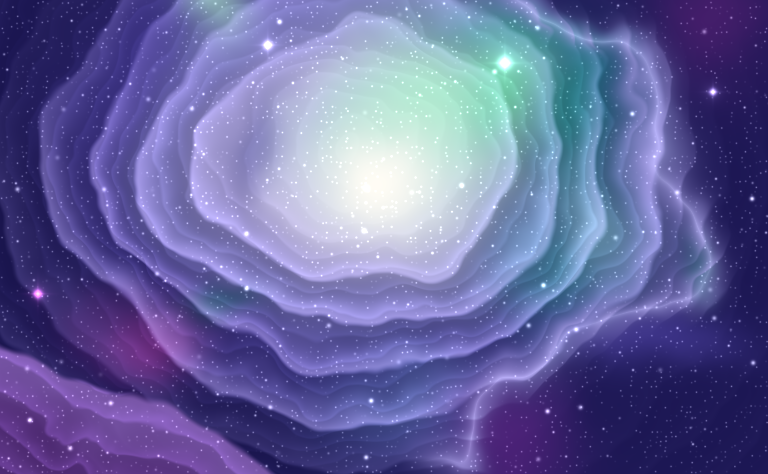
Give the GLSL for this background, as a WebGL 1 fragment shader.

```glsl
precision highp float;

uniform vec2 u_resolution;

const vec3 NIGHT = vec3(0.11, 0.09, 0.33);
const vec3 INDIGO = vec3(0.26, 0.22, 0.57);
const vec3 PERIWINKLE = vec3(0.49, 0.47, 0.78);
const vec3 LAVENDER = vec3(0.76, 0.70, 0.91);
const vec3 ORCHID = vec3(0.56, 0.40, 0.75);
const vec3 MAGENTA = vec3(0.53, 0.21, 0.60);
const vec3 PLUM = vec3(0.29, 0.12, 0.43);
const vec3 MINT = vec3(0.68, 0.92, 0.81);
const vec3 SPRING = vec3(0.43, 0.88, 0.69);
const vec3 EMERALD = vec3(0.08, 0.47, 0.51);
const vec3 TEAL = vec3(0.23, 0.55, 0.66);
const vec3 AQUA = vec3(0.52, 0.74, 0.86);
const vec3 BLUE = vec3(0.36, 0.45, 0.75);
const vec3 CORE_COLOR = vec3(1.0, 0.99, 0.96);

const vec2 CORE = vec2(0.82, 0.61);
const vec2 BOWL = vec2(0.78, 0.68);
const float BOWL_STRETCH = 1.12;
const float CREST_RADIUS = 0.295;
const float CREST_SPACING = 0.095;
const float WARP = 0.19;

float hash(vec2 p) {
  vec3 q = fract(p.xyx * 0.1031);
  q += dot(q, q.yzx + 33.33);
  return fract((q.x + q.y) * q.z);
}

float noise(vec2 p) {
  vec2 i = floor(p), f = fract(p);
  f = f * f * (3.0 - 2.0 * f);
  return mix(mix(hash(i), hash(i + vec2(1, 0)), f.x),
             mix(hash(i + vec2(0, 1)), hash(i + vec2(1, 1)), f.x), f.y);
}

float fbm(vec2 p) {
  float sum = 0.0, gain = 0.5;
  for (int i = 0; i < 4; i++) {
    sum += gain * noise(p);
    p = mat2(1.6, 1.2, -1.2, 1.6) * p + 3.7;
    gain *= 0.5;
  }
  return sum;
}

float glow(vec2 p, vec2 center, vec2 size) {
  vec2 d = (p - center) / size;
  return exp(-dot(d, d));
}

// Rises slowly to a bright lip, then drops
float fold(float phase) {
  float f = fract(phase);
  return f * f * (1.0 - smoothstep(0.86, 1.0, f));
}

// Radius of the large outer ribbon at a given angle
float ribbonRadius(float a) {
  float bulge = (a + 0.38) / 0.23;
  return 0.56 - 0.12 * smoothstep(0.3, 0.76, a) + 0.12 * exp(-bulge * bulge)
       + 0.11 * (1.0 - smoothstep(-1.32, -1.1, a));
}

float stars(vec2 p, float cells, float density, float radius) {
  vec2 id = floor(p * cells);
  vec2 spot = 0.25 + 0.5 * vec2(hash(id + 11.0), hash(id + 47.0));
  float d = length(fract(p * cells) - spot) / (cells * radius);
  return step(1.0 - density, hash(id)) * exp(-d * d) * hash(id + 83.0);
}

float flare(vec2 p, vec2 center, float size) {
  vec2 d = abs(p - center) / size;
  return exp(-dot(d, d) * 6.0) + 0.3 * exp(-length(d) * 1.6)
       + 0.5 * exp(-min(d.x, d.y) * 9.0 - max(d.x, d.y) * 1.8);
}

void main() {
  vec2 p = gl_FragCoord.xy / u_resolution.y;
  p.x *= 1.62 * u_resolution.y / u_resolution.x;
  vec2 q = p + WARP * (vec2(fbm(p * 3.2), fbm(p * 3.2 + 17.0)) - 0.47);

  // Bowl of colour around the core
  vec2 d = (q - BOWL) / vec2(BOWL_STRETCH, 1.0);
  float e = length(d), angle = atan(d.y, d.x);
  vec3 color = mix(LAVENDER, PERIWINKLE, smoothstep(0.18, 0.35, e));
  color = mix(color, INDIGO, smoothstep(0.34, 0.48, e));
  color = mix(color, NIGHT, smoothstep(0.48, 0.66, e));

  // Green and blue currents
  color = mix(color, INDIGO, 0.55 * glow(q, vec2(0.57, 0.68), vec2(0.05, 0.13)));
  color = mix(color, MINT, 0.7 * glow(q, vec2(0.43, 0.99), vec2(0.07, 0.09)));
  color = mix(color, PERIWINKLE, 0.75 * glow(q, vec2(1.38, 0.58), vec2(0.10, 0.26)));
  color = mix(color, EMERALD, 0.95 * glow(q, vec2(1.25, 0.77), vec2(0.12, 0.23)));
  color = mix(color, EMERALD, 0.85 * glow(q, vec2(1.12, 0.95), vec2(0.18, 0.07)));
  color = mix(color, MINT, 0.95 * glow(q, vec2(0.90, 0.79), vec2(0.20, 0.18)));
  color = mix(color, SPRING, 0.85 * glow(q, vec2(1.07, 0.81), vec2(0.10, 0.11)));
  color = mix(color, TEAL, 0.85 * glow(q, vec2(1.18, 0.42), vec2(0.12, 0.15)));
  color = mix(color, AQUA, 0.8 * glow(q, vec2(1.27, 0.53), vec2(0.08, 0.14)));
  color = mix(color, BLUE, 0.85 * glow(q, vec2(0.92, 0.15), vec2(0.21, 0.11)));
  color = mix(color, EMERALD * 0.8, 0.6 * glow(q, vec2(0.45, 0.35), vec2(0.10, 0.04)));
  color = mix(color, MAGENTA, 0.85 * glow(q, vec2(0.30, 0.28), vec2(0.11, 0.09)));
  color = mix(color, EMERALD * 0.7, 0.7 * glow(q, vec2(1.47, 0.43), vec2(0.04, 0.09)));

  // Folded crests and fine strands
  float depth = smoothstep(0.16, 0.32, e) * (1.0 - 0.75 * smoothstep(0.53, 0.68, e));
  depth *= 1.0 - 0.55 * smoothstep(-0.05, 0.22, d.y);
  float crest = fold((e - CREST_RADIUS) / CREST_SPACING + 0.5 * (fbm(q * 5.0) - 0.47));
  float strand = fold(e * 24.0 + 4.0 * fbm(q * 3.5 + 5.0));
  color *= 1.0 + depth * (0.55 * crest - 0.2);
  color = mix(color, LAVENDER, depth * 0.6 * crest);
  color += (strand - 0.25) * 0.13 * (0.3 + 0.7 * depth) * (color + 0.2);

  // Outer ribbon with night beyond it
  float side = smoothstep(-1.5, -1.25, angle) * (1.0 - smoothstep(0.8, 1.1, angle));
  float edge = e - ribbonRadius(angle);
  color = mix(color, NIGHT, 0.85 * side * smoothstep(0.0, 0.05, edge));
  color = mix(color, PLUM, 0.85 * glow(q, vec2(1.52, 0.97), vec2(0.15, 0.15)));
  color = mix(color, PLUM * 1.15, 0.8 * glow(q, vec2(1.08, 0.07), vec2(0.13, 0.12)));
  color = mix(color, INDIGO, 0.8 * glow(q, vec2(1.38, 0.28), vec2(0.18, 0.06)));
  float band = exp(-edge * edge / 0.0016) * (0.5 + 0.6 * strand);
  color = mix(color, mix(PERIWINKLE, LAVENDER, 0.35), 0.8 * side * band);
  color += 0.16 * side * exp(-abs(edge) / 0.008);

  // Cloud bank in the lower left
  float bank = 0.29 - 0.45 * q.x + 0.03 * cos(q.x * 16.0) - q.y;
  vec3 cloud = mix(ORCHID, PLUM + 0.08, smoothstep(0.0, 0.22, bank));
  cloud += 0.3 * (fold(bank * 13.0 + 2.0 * fbm(q * 5.0)) - 0.2) * ORCHID;
  color = mix(color, cloud, 0.85 * smoothstep(-0.008, 0.015, bank));

  // Luminous core
  color = mix(color, MINT, 0.45 * glow(q, CORE + vec2(0.02, 0.07), vec2(0.22, 0.19)));
  color = mix(color, CORE_COLOR, glow(mix(p, q, 0.6), CORE, vec2(0.14, 0.12)));

  // Dust and stars
  float dust = 0.35 * stars(p, 95.0, 0.3, 0.0018) + 0.6 * stars(p, 38.0, 0.15, 0.0025);
  color += dust + 0.9 * stars(p, 11.0, 0.22, 0.0045);
  color += MINT * flare(p, vec2(1.065, 0.867), 0.028);
  color += LAVENDER * flare(p, vec2(0.565, 0.905), 0.02);
  color += vec3(1.0, 0.45, 0.9) * flare(p, vec2(0.08, 0.38), 0.02);
  color += LAVENDER * flare(p, vec2(1.504, 0.806), 0.016);

  gl_FragColor = vec4(clamp(color, 0.0, 1.0), 1.0);
}
```
